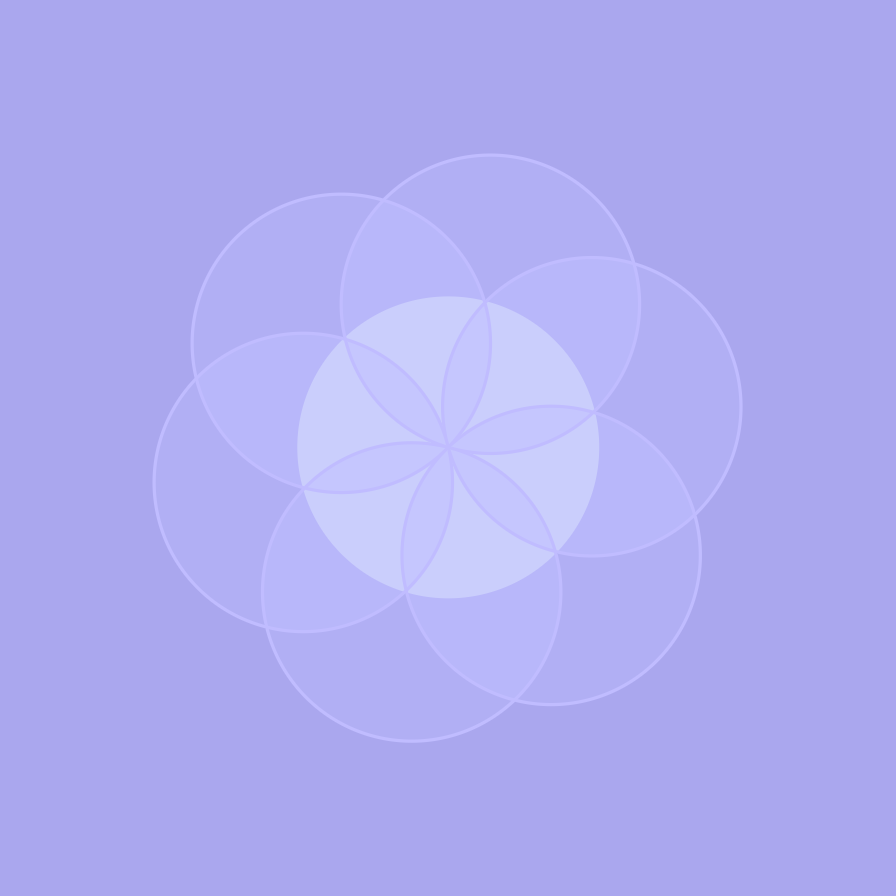
Write a Shadertoy shader that draws this background.

```glsl
const int PETALS = 6;
const float PI = 3.14159265;
const vec2 CENTER = vec2(0.5003, 0.5007);
const float RING_RADIUS = 0.1665;
const float DISC_RADIUS = 0.1685;
const float STROKE_WIDTH = 0.0036;
const float BASE_ANGLE = 14.7;   // degrees
const float ANGLE_STAGGER = 1.1; // alternating turn, degrees

const vec3 BACKGROUND = vec3(0.667, 0.655, 0.933);
const vec3 LAYER_TINT = vec3(0.0274, 0.0305, 0.0235);
const vec3 DISC_COLOR = vec3(0.792, 0.808, 0.988);
const vec3 LENS_COLOR = vec3(0.773, 0.778, 0.996);
const vec3 STROKE_COLOR = vec3(0.751, 0.738, 1.0);

// Smooth coverage of the region where the signed distance is negative
float coverage(float dist, float pixel) {
    return clamp(0.5 - dist / pixel, 0.0, 1.0);
}

void mainImage(out vec4 fragColor, in vec2 fragCoord) {
    float size = min(iResolution.x, iResolution.y);
    float pixel = 1.0 / size;
    vec2 p = (fragCoord - 0.5 * iResolution.xy) / size + 0.5 - CENTER;

    // Ring of overlapping circles that all meet at the center
    float layers = 0.0;
    float stroke = 0.0;
    for (int i = 0; i < PETALS; i++) {
        float stagger = i % 2 == 0 ? ANGLE_STAGGER : -ANGLE_STAGGER;
        float angle = radians(BASE_ANGLE + stagger) + 2.0 * PI * float(i) / float(PETALS);
        vec2 ringCenter = RING_RADIUS * vec2(cos(angle), sin(angle));
        float dist = length(p - ringCenter) - RING_RADIUS;
        layers += coverage(dist, pixel);
        stroke = max(stroke, coverage(abs(dist) - 0.5 * STROKE_WIDTH, pixel));
    }

    // Translucent petals brighten where they overlap
    vec3 color = BACKGROUND + LAYER_TINT * min(layers, 2.0);

    // Central disc with lens-shaped overlaps
    vec3 inner = mix(DISC_COLOR, LENS_COLOR, clamp(layers - 2.0, 0.0, 1.0));
    color = mix(color, inner, coverage(length(p) - DISC_RADIUS, pixel));

    // Circle outlines
    color = mix(color, STROKE_COLOR, stroke);
    fragColor = vec4(color, 1.0);
}
```
